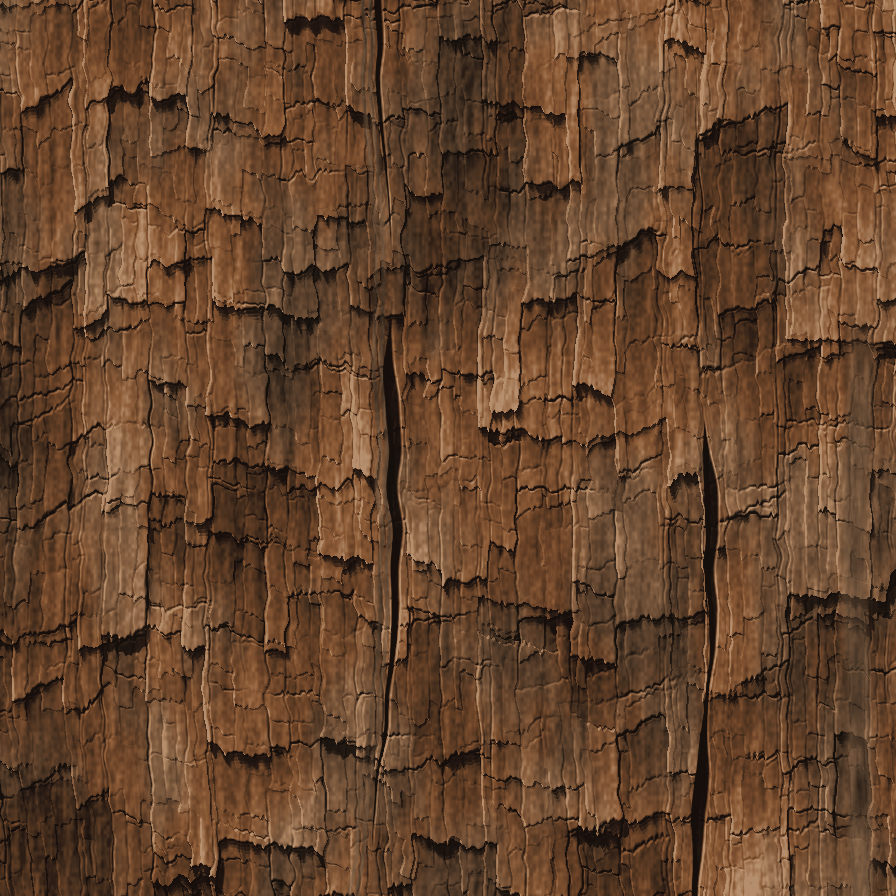
Reproduce this texture procedurally as a WebGL 1 fragment shader.

```glsl
precision highp float;
uniform vec2 u_resolution;

const vec3 PIT = vec3(0.085, 0.055, 0.045);
const vec3 UMBER = vec3(0.17, 0.11, 0.08);
const vec3 BARK = vec3(0.28, 0.185, 0.115);
const vec3 RUST = vec3(0.41, 0.255, 0.15);
const vec3 TAN = vec3(0.56, 0.365, 0.22);
const vec3 PALE = vec3(0.71, 0.56, 0.43);
const vec3 GREY_WOOD = vec3(1.0, 0.77, 0.57);

float hash(vec2 p) {
  vec3 q = fract(p.xyx * vec3(0.1031, 0.1030, 0.0973));
  q += dot(q, q.yzx + 33.33);
  return fract((q.x + q.y) * q.z);
}

float noise(vec2 p) {
  vec2 i = floor(p), f = fract(p);
  f = f * f * (3.0 - 2.0 * f);
  float low = mix(hash(i), hash(i + vec2(1.0, 0.0)), f.x);
  float high = mix(hash(i + vec2(0.0, 1.0)), hash(i + vec2(1.0, 1.0)), f.x);
  return mix(low, high, f.y);
}

float fbm(vec2 p) {
  float sum = 0.0, amp = 0.5;
  for (int i = 0; i < 4; i++) {
    sum += amp * noise(p);
    p = p * 2.03 + 17.3;
    amp *= 0.5;
  }
  return sum / 0.9375;
}

float edgeAt(float i, float seed) {
  return i + 0.8 * (hash(vec2(i, seed)) - 0.5);
}

// Irregular interval: id, distance from lower edge, distance to upper edge
vec3 split(float x, float seed) {
  float i = floor(x);
  if (x < edgeAt(i, seed)) i -= 1.0;
  else if (x >= edgeAt(i + 1.0, seed)) i += 1.0;
  return vec3(i, x - edgeAt(i, seed), edgeAt(i + 1.0, seed) - x);
}

// Columns broken into overhanging blocks: x = raised height, y = random tint
vec2 blocks(vec2 p, vec2 cells, float seed, float open) {
  vec3 col = split(p.x * cells.x, seed);
  float rnd = hash(vec2(col.x, seed + 5.0));
  float slant = (rnd - 0.5) * 0.16 * (col.y - col.z);
  float y = p.y * cells.y * (0.75 + 0.5 * rnd) + 9.0 * rnd + slant;
  vec3 row = split(y, seed + 3.7 * col.x);
  float side = min(col.y, col.z) / cells.x;
  float end = min(row.y, row.z) / cells.y;
  vec2 id = vec2(col.x, row.x) + seed;
  float lift = 0.8 * hash(id) + 0.5 * min(row.z, 1.2);
  float crack = max(0.55 * (1.0 - smoothstep(0.0, 0.002, side)), 1.0 - smoothstep(0.0, 0.0025, end));
  return vec2(lift - 0.6 * open * crack, hash(id + 41.0));
}

// Long vertical fissures: x = crack mask, y = weathered strand mask
vec2 fissures(vec2 p) {
  vec2 mask = vec2(0.0);
  for (int i = 0; i < 2; i++) {
    float k = float(i);
    float bend = 0.035 * (noise(vec2(k * 9.0, p.y * 3.0)) - 0.5) + 0.006 * noise(vec2(k, p.y * 22.0));
    float d = p.x - 0.425 - 0.36 * k - bend;
    float width = 0.011 * noise(vec2(k * 5.0 + 2.0, p.y * 9.0)) - 0.004;
    mask.x = max(mask.x, 1.0 - smoothstep(width, width + 0.003, abs(d)));
    float strand = abs(abs(d + 0.013) - 0.004);
    mask.y = max(mask.y, (1.0 - k) * (1.0 - smoothstep(0.001, 0.004, strand)));
  }
  return mask;
}

// Surface relief: x = height, y = block tint
vec2 surface(vec2 p) {
  float fibre = noise(p * vec2(150.0, 16.0));
  float grain = noise(p * vec2(330.0, 70.0));
  float chip = noise(p * vec2(120.0, 95.0));
  vec2 q = p;
  q.x += 0.025 * noise(p * vec2(5.0, 4.0)) + 0.006 * noise(p * vec2(40.0, 45.0)) + 0.003 * chip;
  q.y += 0.012 * noise(p * vec2(75.0, 20.0)) + 0.006 * grain;
  float open = smoothstep(0.25, 0.65, noise(p * vec2(28.0, 22.0) + 6.0));
  vec2 coarse = blocks(q, vec2(11.0, 5.5), 3.0, open);
  vec2 middle = blocks(q, vec2(23.0, 9.0), 11.0, 0.3 + 0.7 * open);
  vec2 fine = blocks(q, vec2(50.0, 18.0), 23.0, open);
  float h = 0.34 * coarse.x + 0.38 * middle.x + 0.17 * fine.x;
  h += 0.11 * fibre + 0.06 * grain + 0.07 * chip - 0.5 * fissures(p).x;
  return vec2(h, 0.35 * coarse.y + 0.4 * middle.y + 0.25 * fine.y);
}

vec3 woodColor(float t) {
  vec3 c = mix(PIT, UMBER, smoothstep(0.04, 0.17, t));
  c = mix(c, BARK, clamp((t - 0.17) / 0.11, 0.0, 1.0));
  c = mix(c, RUST, clamp((t - 0.28) / 0.13, 0.0, 1.0));
  c = mix(c, TAN, clamp((t - 0.41) / 0.15, 0.0, 1.0));
  return mix(c, PALE, clamp((t - 0.56) / 0.15, 0.0, 1.0));
}

void main() {
  vec2 p = gl_FragCoord.xy / u_resolution;
  vec2 toLight = vec2(-0.35, 0.94);
  vec2 here = surface(p);

  // Slope lighting and short cast shadows
  float slope = here.x - surface(p + vec2(-0.002, 0.002)).x;
  float blocked = 0.0;
  for (int i = 1; i <= 5; i++) {
    float reach = 0.004 * float(i);
    blocked = max(blocked, surface(p + toLight * reach).x - here.x - 13.0 * reach);
  }
  float shadow = smoothstep(0.03, 0.24, blocked);

  // Tone from relief, block tint, fibres and broad weathering
  float weather = fbm(p * vec2(7.0, 4.0) + 8.0);
  float streak = fbm(p * vec2(120.0, 18.0) + 3.0);
  float speck = noise(p * vec2(290.0, 210.0));
  float tone = 0.42 + 0.34 * (here.x - 0.67) + 0.22 * (here.y - 0.5);
  tone += 0.36 * (weather - 0.5) + 0.26 * (streak - 0.5) + 0.12 * (speck - 0.5);
  tone += clamp(1.1 * slope, -0.16, 0.2);
  tone *= 1.0 - 0.72 * shadow;

  // Grey strands beside the fissure and a bleached strip at the right
  vec2 rift = fissures(p);
  float stripX = p.x - 0.955 - 0.03 * (noise(vec2(p.y * 5.0, 2.0)) - 0.5);
  float strip = (1.0 - smoothstep(0.008, 0.022, abs(stripX))) * (1.0 - smoothstep(0.5, 0.75, p.y));
  tone = mix(tone, 0.15 + 0.55 * streak, 0.55 * max(rift.y, strip));
  tone *= 1.0 - 0.75 * rift.x;

  float grey = smoothstep(0.4, 0.75, fbm(p * vec2(16.0, 7.0) + 31.0) + 0.2 * (here.y - 0.5));
  grey = max(0.65 * grey, 0.8 * max(rift.y, strip));
  vec3 color = woodColor(tone);
  color = mix(color, dot(color, vec3(0.35, 0.5, 0.15)) * 1.22 * GREY_WOOD, grey);
  gl_FragColor = vec4(color, 1.0);
}
```
